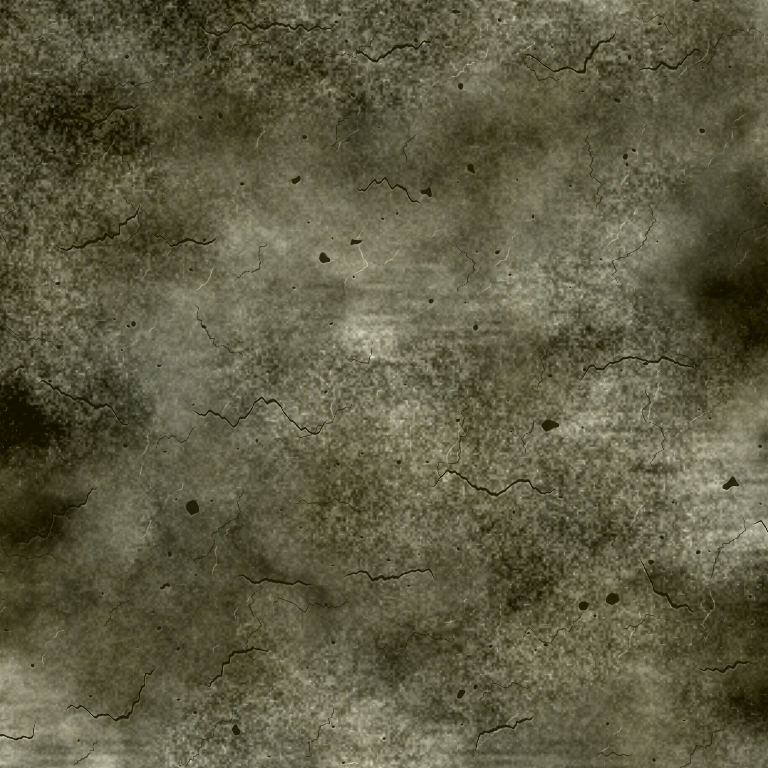
A Shadertoy shader for this texture:

```glsl
// Weathered olive-grey concrete with stains, cracks, scratches and pits.

const float BASE_TONE = 0.408;
const vec3 OLIVE_TINT = vec3(0.003, -0.004, -0.100);
const vec3 RUST_SHIFT = vec3(0.030, 0.000, -0.050);
const float CLOUD_CONTRAST = 0.48;
const float MOTTLE_CONTRAST = 0.36;
const float GRAIN_CONTRAST = 0.19;
const float STAIN_DEPTH = 0.17;
const float CRACK_TONE = 0.09;
const float EDGE_SOFTNESS = 0.0011;

float hash(vec2 p) {
    vec3 q = fract(vec3(p.xyx) * 0.1031);
    q += dot(q, q.yzx + 33.33);
    return fract((q.x + q.y) * q.z);
}

float noise(vec2 p) {
    vec2 i = floor(p), f = fract(p);
    f = f * f * (3.0 - 2.0 * f);
    return mix(mix(hash(i), hash(i + vec2(1, 0)), f.x),
               mix(hash(i + vec2(0, 1)), hash(i + vec2(1, 1)), f.x), f.y);
}

float fbm(vec2 p) {
    float sum = 0.0, amplitude = 0.516;
    for (int i = 0; i < 5; i++) {
        sum += amplitude * noise(p);
        p = mat2(1.6, 1.2, -1.2, 1.6) * p + 17.3;
        amplitude *= 0.5;
    }
    return sum;
}

float softEdge() {
    return max(EDGE_SOFTNESS, 0.8 / iResolution.y);
}

// Scattered wandering strokes: x is the core, y is the lip just below it.
vec2 strokes(vec2 p, float cells, float density, float tilt, float spread,
             float bend, float width, float seed) {
    vec2 result = vec2(0.0);
    vec2 home = floor(p * cells);
    float soft = softEdge();
    for (int y = -1; y <= 1; y++)
    for (int x = -1; x <= 1; x++) {
        vec2 cell = home + vec2(x, y);
        vec2 id = cell + seed * 37.0;
        if (hash(id) > density) continue;
        vec2 centre = cell + 0.15 + 0.7 * vec2(hash(id + 5.0), hash(id + 11.0));
        float angle = tilt + spread * (2.0 * hash(id + 19.0) - 1.0);
        float reach = mix(0.18, 0.5, hash(id + 23.0));
        float lane = 50.0 * hash(id + 29.0);
        vec2 direction = vec2(cos(angle), sin(angle));
        vec2 d = p * cells - centre;
        float along = dot(d, direction);
        float across = dot(d, vec2(-direction.y, direction.x));
        across = (across + (fbm(vec2(along * 3.5, lane)) - 0.5) * bend) / cells;
        float taper = max(0.0, 1.0 - along * along / (reach * reach));
        float w = width * taper * (0.3 + 1.2 * noise(vec2(along * 11.0, lane)));
        float fade = smoothstep(0.0, 0.3, taper);
        float core = 1.0 - smoothstep(w * 0.5, w + soft, abs(across));
        float lip = 1.0 - smoothstep(0.0, 2.0 * soft, abs(across + w + 1.5 * soft));
        result = max(result, fade * vec2(core, lip));
    }
    return result;
}

// Ragged round holes: x is the hollow, y is the lit lower rim.
vec2 pits(vec2 p, float cells, float density, float radius, float seed) {
    vec2 result = vec2(0.0);
    vec2 home = floor(p * cells);
    float soft = softEdge();
    vec2 ragged = (vec2(noise(p * 110.0), noise(p * 110.0 + 40.0)) - 0.5) * radius;
    for (int y = -1; y <= 1; y++)
    for (int x = -1; x <= 1; x++) {
        vec2 cell = home + vec2(x, y);
        vec2 id = cell + seed * 37.0;
        if (hash(id) > density) continue;
        vec2 centre = cell + vec2(hash(id + 5.0), hash(id + 11.0));
        vec2 d = p - centre / cells + ragged;
        d.y *= mix(0.9, 1.6, hash(id + 13.0));
        float r = radius * mix(0.35, 1.0, pow(hash(id + 17.0), 2.0));
        float hollow = 1.0 - smoothstep(r - soft, r + soft, length(d));
        float rim = 1.0 - smoothstep(r, r + 2.0 * soft, length(d + vec2(0.0, 1.5 * soft)));
        result = max(result, vec2(hollow, rim));
    }
    return result;
}

void mainImage(out vec4 fragColor, in vec2 fragCoord) {
    vec2 p = fragCoord / iResolution.y;
    vec2 warp = vec2(fbm(p * 5.0 + 3.0), fbm(p * 5.0 + 31.0)) - 0.5;
    vec2 q = p + 0.12 * warp;

    // Broad clouds, mottling and patches with ragged edges
    float cloud = fbm(q * vec2(2.6, 3.6) + 8.0) - 0.5;
    float tone = BASE_TONE + CLOUD_CONTRAST * cloud;
    tone += MOTTLE_CONTRAST * (fbm(p * 13.0 + 50.0) - 0.5);
    tone -= 0.05 * smoothstep(0.52, 0.59, fbm(q * 7.5 + 70.0));
    float stain = smoothstep(0.58, 0.76, fbm(q * vec2(4.0, 4.8) + 91.0));
    tone -= STAIN_DEPTH * stain;
    float flake = smoothstep(0.62, 0.69, fbm(q * vec2(8.0, 17.0) + 23.0));
    tone += 0.07 * flake * smoothstep(-0.12, 0.08, cloud);

    // Level streaks in the pale areas, then sandy grain and flecks
    float pale = smoothstep(0.02, 0.16, cloud);
    tone += 0.16 * pale * (noise(p * vec2(14.0, 150.0)) - 0.5);
    float rough = mix(0.55, 1.3, smoothstep(0.36, 0.6, fbm(q * 4.0 + 120.0)));
    float grain = noise(p * 310.0) + 0.7 * noise(p * 145.0 + 9.0) - 0.85;
    tone += GRAIN_CONTRAST * rough * grain * (1.0 - 0.5 * stain);
    tone += 0.12 * rough * smoothstep(0.8, 0.97, noise(p * 230.0 + 60.0));

    // Pale slanted scratches, broken up by the grain
    float scratch = strokes(p, 8.0, 0.6, 1.0, 0.4, 0.35, 0.0007, 3.0).x;
    tone += 0.17 * scratch * smoothstep(0.25, 0.7, noise(p * 85.0));

    // Cracks and pits
    vec2 crack = strokes(p, 5.0, 0.72, 0.15, 0.45, 0.55, 0.0018, 1.0);
    vec2 hairline = strokes(p, 8.0, 0.55, 0.4, 1.4, 0.6, 0.0005, 2.0);
    vec2 hole = max(pits(p, 13.0, 0.16, 0.010, 4.0), pits(p, 38.0, 0.12, 0.0035, 5.0));
    tone += 0.07 * max(crack.y, hole.y);
    tone = mix(tone, CRACK_TONE, 0.55 * hairline.x);
    tone = mix(tone, CRACK_TONE, 0.88 * max(crack.x, hole.x));

    // Olive colour with slight drifts towards rust and grey
    float rust = fbm(q * 6.0 + 200.0) - 0.5 + 0.4 * (noise(p * 190.0 + 77.0) - 0.5);
    vec3 color = vec3(max(tone, 0.07)) + OLIVE_TINT + RUST_SHIFT * rust;
    fragColor = vec4(clamp(color, 0.0, 1.0), 1.0);
}
```
